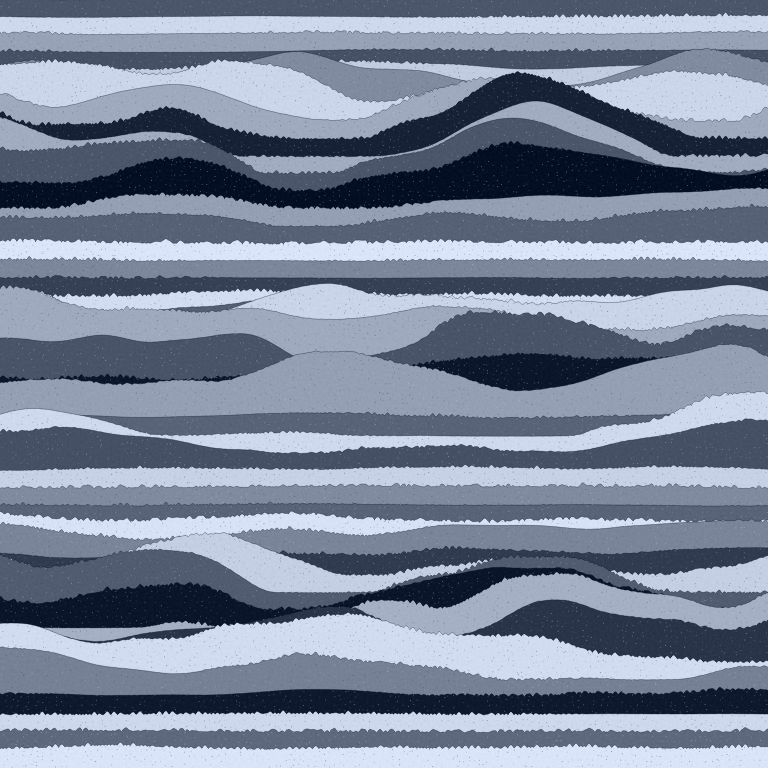
Write a Shadertoy shader that draws this background.

```glsl
// Stacked paper-cut hills in slate blue: evenly spaced layers are painted from
// the top down, each filling everything below a gradient-noise ridge line.
// Ridges turn from smooth to scalloped; specks and fine grain cover the fills.

const int   LAYERS      = 44;
const int   REACH       = 8;       // layers below a point that can rise over it
const float HILL_HEIGHT = 0.086;
const float FLAT_HEIGHT = 0.003;
const float HILL_FREQ   = 3.7;
const float GROUP_SIZE  = 13.2;    // layers between two runs of flat bands
const float TOOTH_FREQ  = 118.0;
const float TOOTH_SIZE  = 0.009;
const float LINE_WIDTH  = 0.0010;
const float LINE_DARK   = 0.30;
const float SPECK_GRID  = 155.0;
const float SPECK_SIZE  = 0.0006;
const float SPECK_SHARE = 0.55;
const float SPECK_ALPHA = 0.45;
const float GRAIN       = 0.025;
const float TONE_STEP   = 0.618;   // golden step keeps neighbouring tones apart
const float TONE_JITTER = 0.35;
const float TONE_SPREAD = 0.10;
const vec3  TINT        = vec3(-0.04, 0.0, 0.08);
const float PI          = 3.14159;

float hash(vec2 p) {
    vec3 q = fract(p.xyx * 0.1031);
    q += dot(q, q.yzx + 33.33);
    return fract((q.x + q.y) * q.z);
}

float cornerSlope(vec2 cell, vec2 offset) {
    float angle = 2.0 * PI * hash(cell);
    return dot(vec2(cos(angle), sin(angle)), offset);
}

float gradientNoise(vec2 p) {
    vec2 c = floor(p), f = p - c;
    vec2 u = f * f * f * (f * (f * 6.0 - 15.0) + 10.0);
    vec2 e = vec2(1.0, 0.0);
    return mix(mix(cornerSlope(c, f), cornerSlope(c + e.xy, f - e.xy), u.x),
               mix(cornerSlope(c + e.yx, f - e.yx), cornerSlope(c + e.xx, f - e.xx), u.x), u.y);
}

// A jittered golden sequence ranks the layers; each tone takes its share of ranks.
float layerTone(int i) {
    float n = float(i);
    float rank = fract(0.15 + n * TONE_STEP + TONE_JITTER * hash(vec2(n, 29.0)));
    float tone = rank < 0.12 ? 0.09 : rank < 0.22 ? 0.24 : rank < 0.43 ? 0.36
               : rank < 0.57 ? 0.51 : rank < 0.76 ? 0.67 : 0.85;
    return tone + TONE_SPREAD * (hash(vec2(n, 5.0)) - 0.5);
}

// Height of a layer's upper edge at x.
float ridge(float x, int i) {
    float n = float(i);
    float group = abs(sin(PI * (n - 2.0) / GROUP_SIZE));
    float chance = hash(vec2(n, 17.0));
    float height = HILL_HEIGHT * smoothstep(0.25, 0.8, group)
                 * smoothstep(0.05, 0.35, chance) * mix(0.5, 1.0, chance);

    float broad = gradientNoise(vec2(x * HILL_FREQ + 11.0, n * 0.37 + 3.2));
    float fine = gradientNoise(vec2(x * HILL_FREQ * 2.6, n * 0.71 + 40.3));
    float swell = 0.42 + 1.3 * broad + 0.28 * fine;
    swell = 0.5 * (swell + sqrt(swell * swell + 0.004));

    float rough = smoothstep(-0.25, 0.08, gradientNoise(vec2(x * 2.0, n * 1.37 + 80.4)));
    float teeth = abs(gradientNoise(vec2(x * TOOTH_FREQ, n * 3.43 + 7.5)));
    return 1.0 - n / float(LAYERS) + (height + FLAT_HEIGHT) * swell
         + TOOTH_SIZE * teeth * mix(0.06, 1.0, rough);
}

// Coverage of sparse jittered dots; also returns the tone of the dot.
float specks(vec2 uv, float pixel, out float dotTone) {
    vec2 cell = floor(uv * SPECK_GRID);
    vec2 jitter = vec2(hash(cell + 3.7), hash(cell + 91.3));
    vec2 centre = (cell + 0.15 + 0.7 * jitter) / SPECK_GRID;
    dotTone = mix(0.2, 0.85, hash(cell + 47.1));
    float cover = clamp(0.5 + (SPECK_SIZE - distance(uv, centre)) / pixel, 0.0, 1.0);
    return cover * step(hash(cell + 23.9), SPECK_SHARE);
}

void mainImage(out vec4 fragColor, in vec2 fragCoord) {
    vec2 uv = fragCoord / iResolution.y;
    float pixel = 1.0 / iResolution.y;

    // Layers based above this point are hidden, so start just behind it.
    int first = max(int(floor((1.0 - uv.y) * float(LAYERS))) - 1, 0);
    float tone = layerTone(first);
    for (int k = 0; k <= REACH; k++) {
        int i = first + k;
        if (i >= LAYERS) break;
        float d = uv.y - ridge(uv.x, i);
        tone = mix(tone, layerTone(i), clamp(0.5 - d / pixel, 0.0, 1.0));
        float line = 1.0 - smoothstep(0.0, max(LINE_WIDTH, pixel), abs(d));
        tone *= 1.0 - LINE_DARK * line;
    }

    // Surface texture
    float dotTone;
    float dots = specks(uv, pixel, dotTone);
    tone = mix(tone, dotTone, SPECK_ALPHA * dots);
    tone += GRAIN * gradientNoise(uv * 300.0);

    fragColor = vec4(clamp(vec3(tone) + TINT, 0.0, 1.0), 1.0);
}
```
